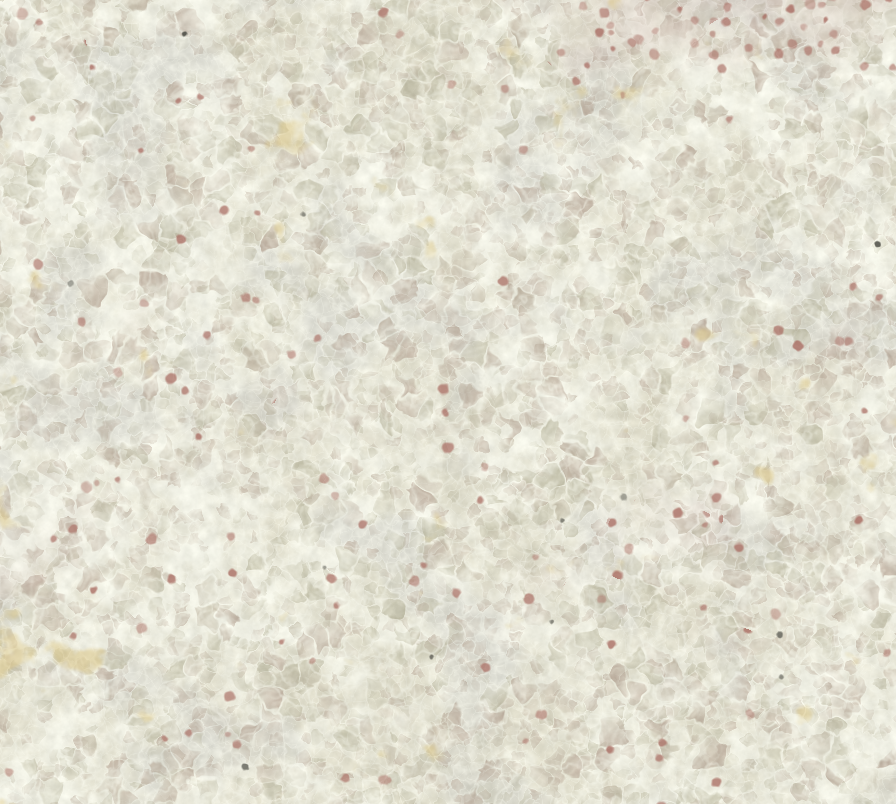
Give the GLSL for this texture, as a Shadertoy shader.

```glsl
// Pale granite: milky feldspar clouds, broken translucent quartz grains
// from warped Voronoi cells, and clustered garnet spots with faint stains.
// All lengths are fractions of the canvas height.

const vec3 MILK = vec3(0.955, 0.957, 0.912);
const vec3 CREAM = vec3(0.875, 0.865, 0.795);
const vec3 TAUPE = vec3(0.735, 0.675, 0.615);
const vec3 SAGE = vec3(0.745, 0.735, 0.645);
const vec3 COOL_GREY = vec3(0.825, 0.825, 0.795);
const vec3 GARNET = vec3(0.66, 0.42, 0.38);
const vec3 MAUVE = vec3(0.77, 0.66, 0.65);
const vec3 OCHRE = vec3(0.86, 0.77, 0.50);
const vec3 SOOT = vec3(0.33, 0.33, 0.30);

const float COARSE_SCALE = 40.0;   // grains per canvas height
const float FINE_SCALE = 68.0;
const float GARNET_SCALE = 58.0;
const float COARSE_SHARE = 0.40;   // share of cells that hold a grain
const float FINE_SHARE = 0.42;
const float MOTTLE = 0.11;         // contrast of the fine grain texture

vec3 hash3(vec2 cell, float salt) {
    uvec3 v = uvec3(ivec3(cell, salt)) * 1664525u + 1013904223u;
    v.x += v.y * v.z; v.y += v.z * v.x; v.z += v.x * v.y;
    v ^= v >> 16u;
    v.x += v.y * v.z; v.y += v.z * v.x; v.z += v.x * v.y;
    return vec3(v >> 8u) / 16777216.0;
}

float noise(vec2 p, float salt) {
    vec2 i = floor(p), f = fract(p);
    f = f * f * (3.0 - 2.0 * f);
    float low = mix(hash3(i, salt).x, hash3(i + vec2(1, 0), salt).x, f.x);
    float high = mix(hash3(i + vec2(0, 1), salt).x, hash3(i + vec2(1, 1), salt).x, f.x);
    return mix(low, high, f.y);
}

float fbm(vec2 p, float salt) {
    float sum = 0.0, amp = 0.533;
    for (int k = 0; k < 4; k++) {
        sum += amp * noise(p, salt + float(k));
        p = mat2(1.6, 1.2, -1.2, 1.6) * p + 7.3;
        amp *= 0.5;
    }
    return sum;
}

struct Grain { vec2 offset; float gap; vec3 seed; };

// Nearest Voronoi cell, with the gap to its neighbour
Grain findGrain(vec2 p, float salt) {
    vec2 base = floor(p);
    float nearest = 9.0, second = 9.0;
    Grain g;
    for (int y = -1; y <= 1; y++)
    for (int x = -1; x <= 1; x++) {
        vec2 cell = base + vec2(x, y);
        vec2 d = p - cell - hash3(cell, salt).xy;
        float dist = length(d);
        if (dist < nearest) {
            second = nearest;
            nearest = dist;
            g.offset = d;
            g.seed = hash3(cell, salt + 50.0);
        } else second = min(second, dist);
    }
    g.gap = second - nearest;
    return g;
}

// Lays one set of grains, each fading toward one random side
vec3 addGrains(vec3 col, vec2 p, float scale, float share, float strength, float salt) {
    vec2 q = p * scale;
    q += 0.55 * (vec2(noise(q * 1.5, salt), noise(q * 1.5, salt + 1.0)) - 0.5);
    q += 0.22 * (vec2(noise(q * 4.0, salt + 2.0), noise(q * 4.0, salt + 3.0)) - 0.5);
    Grain g = findGrain(q, salt);
    float angle = 6.2832 * g.seed.y;
    vec2 dir = vec2(cos(angle), sin(angle));
    float local = share * (0.55 + 0.9 * fbm(p * 6.0, salt + 4.0));
    float present = 1.0 - smoothstep(local - 0.06, local + 0.06, g.seed.x);
    float body = smoothstep(0.03, 0.20, g.gap);
    float fade = clamp(0.72 + 0.75 * dot(g.offset, dir), 0.15, 1.0);
    float streak = 0.88 + 0.12 * sin(dot(q, dir.yx) * 17.0);
    float warmth = smoothstep(0.35, 0.65, g.seed.z + 0.8 * (noise(p * 5.0, 31.0) - 0.5));
    float depth = mix(0.3, 1.0, fract(g.seed.z * 7.0 + g.seed.y));
    vec3 tint = mix(SAGE, TAUPE, warmth);
    col = mix(col, tint, present * body * fade * streak * depth * strength);
    // pale rims between grains
    float rim = 1.0 - smoothstep(0.0, 0.12, g.gap);
    return mix(col, MILK, 0.28 * rim);
}

// Scattered round spots; density is the chance per cell
float spots(vec2 p, float scale, float density, float salt) {
    vec2 q = p * scale;
    q += 0.16 * (vec2(noise(q * 3.0, salt), noise(q * 3.0, salt + 1.0)) - 0.5);
    float soft = 0.07 + 0.5 * scale / iResolution.y;
    float cover = 0.0;
    for (int y = -1; y <= 1; y++)
    for (int x = -1; x <= 1; x++) {
        vec2 cell = floor(q) + vec2(x, y);
        vec3 h = hash3(cell, salt), k = hash3(cell, salt + 9.0);
        float radius = mix(0.18, 0.40, k.x);
        float disc = 1.0 - smoothstep(radius - soft, radius + soft, length(q - cell - h.xy));
        cover = max(cover, disc * step(h.z, density) * mix(0.45, 0.95, k.y));
    }
    return cover;
}

void mainImage(out vec4 fragColor, in vec2 fragCoord) {
    vec2 p = fragCoord / iResolution.y;
    // milky ground with cool patches
    float cloud = 0.5 * fbm(p * 9.0, 11.0) + 0.5 * fbm(p * 38.0, 15.0);
    vec3 col = mix(MILK, CREAM, smoothstep(0.30, 0.72, cloud));
    col = mix(col, COOL_GREY, 0.6 * smoothstep(0.52, 0.75, fbm(p * 12.0, 21.0)));
    // quartz grains
    col = addGrains(col, p, FINE_SCALE, FINE_SHARE, 0.65, 100.0);
    col = addGrains(col, p + 3.7, COARSE_SCALE, COARSE_SHARE, 0.88, 200.0);
    // white wisps and fine mottling
    float wisp = 1.0 - abs(2.0 * fbm(p * 30.0, 41.0) - 1.0);
    col = mix(col, MILK, 0.38 * smoothstep(0.84, 1.0, wisp));
    col += MOTTLE * (fbm(p * 95.0, 51.0) - 0.5);
    // stains and garnet clusters
    float cluster = smoothstep(0.58, 0.80, fbm(p * 4.2 + 1.7, 61.0));
    col = mix(col, MAUVE, 0.35 * cluster * fbm(p * 25.0, 66.0));
    col = mix(col, OCHRE, 0.5 * smoothstep(0.73, 0.86, fbm(p * 17.0, 71.0)));
    col = mix(col, GARNET, 0.85 * spots(p, GARNET_SCALE, 0.022 + 0.40 * cluster, 300.0));
    col = mix(col, SOOT, spots(p, 85.0, 0.0012, 400.0));
    fragColor = vec4(clamp(col, 0.0, 1.0), 1.0);
}
```
